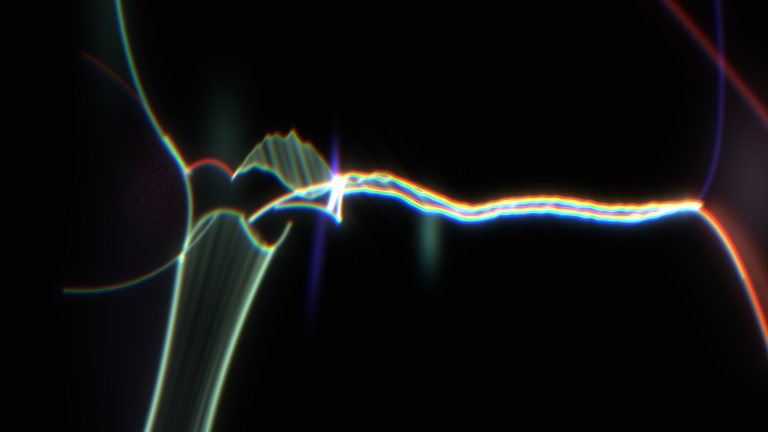
This background is drawn by a Shadertoy shader. Its source:

```glsl
const vec3 WHITE = vec3(0.90, 1.0, 0.95);
const vec3 SAGE = vec3(0.34, 0.45, 0.36);
const vec3 TEAL = vec3(0.22, 0.42, 0.36);
const vec3 ROSE = vec3(0.60, 0.16, 0.22);
const vec3 VIOLET = vec3(0.24, 0.16, 0.75);
const vec3 COPPER = vec3(0.62, 0.28, 0.22);

vec2 gradient(vec2 cell) {
    vec3 q = fract(cell.xyx * vec3(0.1031, 0.1030, 0.0973));
    q += dot(q, q.yzx + 33.33);
    return fract((q.xx + q.yz) * q.zy) * 2.0 - 1.0;
}

float gradientNoise(vec2 p) {
    vec2 i = floor(p), f = fract(p);
    vec2 u = f * f * (3.0 - 2.0 * f), e = vec2(0.0, 1.0);
    float low = mix(dot(gradient(i), f), dot(gradient(i + e.yx), f - e.yx), u.x);
    float high = mix(dot(gradient(i + e), f - e), dot(gradient(i + 1.0), f - 1.0), u.x);
    return mix(low, high, u.y);
}

float beam(float d, float width) {
    return exp(-d * d / (width * width)) + 0.22 * exp(-abs(d) / (width * 3.0));
}

float band(float v, float low, float high, float soft) {
    return smoothstep(low - soft, low + soft, v) * (1.0 - smoothstep(high - soft, high + soft, v));
}

float glow(vec2 p, vec2 center, vec2 radius) {
    vec2 q = (p - center) / radius;
    return exp(-dot(q, q));
}

// Soft line along a quadratic Bezier curve
float arc(vec2 p, vec2 a, vec2 b, vec2 c, float width) {
    float nearest = 1e3;
    vec2 start = a;
    for (int i = 1; i <= 12; i++) {
        float t = float(i) / 12.0;
        vec2 end = mix(mix(a, b, t), mix(b, c, t), t);
        vec2 s = end - start, q = p - start;
        q -= s * clamp(dot(q, s) / dot(s, s), 0.0, 1.0);
        nearest = min(nearest, dot(q, q));
        start = end;
    }
    return beam(sqrt(nearest), width);
}

// Braided bright strands across the middle
vec3 braid(vec2 p) {
    float loose = 1.0 - smoothstep(0.85, 1.2, p.x);
    float axis = 0.515 + 0.05 * (1.0 - smoothstep(0.87, 1.1, p.x)) + 0.01 * sin((p.x - 1.15) * 16.0);
    float spread = 0.011 * (1.0 - smoothstep(1.45, 1.62, p.x)) + 0.005 * loose;
    float sum = 0.0;
    for (int i = 0; i < 6; i++) {
        float id = float(i), side = mod(id, 2.0) * 2.0 - 1.0;
        float wave = gradientNoise(vec2(p.x * 14.0, id * 3.7 + 0.4));
        float ripple = gradientNoise(vec2(p.x * 42.0 + p.y * 12.0, id * 5.3 + 0.6));
        float y = axis + side * spread + (0.010 + 0.016 * loose) * wave + 0.008 * ripple;
        sum += beam(p.y - y, 0.0042);
    }
    float folds = 0.5 + gradientNoise(vec2(p.x * 65.0 + p.y * 50.0, 2.5));
    vec3 ribbon = SAGE * folds * loose * beam(p.y - axis, 0.018);
    return (WHITE * sum * mix(0.85, 0.42, loose) + ribbon) * band(p.x, 0.785, 1.61, 0.025);
}

// Pleated arch left of the crossing
vec3 arch(vec2 p) {
    float u = clamp((p.x - 0.537) / 0.24, 0.0, 1.0), hump = sin(3.1416 * u);
    float top = 0.583 + 0.105 * pow(max(hump, 0.0), 0.85) + 0.022 * hump * gradientNoise(vec2(p.x * 55.0, 7.4));
    float bottom = 0.588 + 0.032 * sin(6.2832 * u) - 0.016 * u + 0.012 * gradientNoise(vec2(p.x * 45.0, 3.3));
    float pleats = 0.65 + 0.8 * gradientNoise(vec2(p.x * 75.0 + p.y * 22.0, p.y * 5.0));
    float edges = 0.45 * beam(p.y - top, 0.006) + 0.9 * beam(p.y - bottom, 0.006);
    return SAGE * (pleats * band(p.y, bottom, top, 0.006) + edges) * band(p.x, 0.537, 0.775, 0.008);
}

// Hanging translucent veil at lower left
vec3 veil(vec2 p) {
    float left = 0.335 + 0.27 * p.y - 0.10 * p.y * p.y;
    float right = 0.475 + 0.27 * p.y + 0.24 * p.y * p.y;
    float top = 0.515 - 7.0 * pow(p.x - 0.51, 2.0);
    float u = (p.x - left) / (right - left);
    float folds = 0.75 + 0.6 * gradientNoise(vec2(u * 14.0, p.y * 2.0));
    float density = 0.14 + 0.5 * smoothstep(0.55, 1.0, u) + 0.25 * smoothstep(0.2, 0.5, p.y);
    return SAGE * folds * density * band(p.x, left, right, 0.008) * (1.0 - smoothstep(top - 0.012, top + 0.012, p.y));
}

vec3 leftFilaments(vec2 p) {
    vec3 c = TEAL * 0.85 * arc(p, vec2(0.27, 1.02), vec2(0.305, 0.74), vec2(0.44, 0.60), 0.006);
    c += SAGE * 0.9 * arc(p, vec2(0.385, 0.68), vec2(0.475, 0.56), vec2(0.42, 0.40), 0.006);
    c += SAGE * 1.3 * arc(p, vec2(0.42, 0.40), vec2(0.385, 0.15), vec2(0.335, -0.02), 0.008);
    c += SAGE * 1.2 * arc(p, vec2(0.475, -0.02), vec2(0.53, 0.22), vec2(0.63, 0.42), 0.008);
    c += SAGE * 0.5 * arc(p, vec2(0.15, 0.327), vec2(0.37, 0.31), vec2(0.50, 0.50), 0.004);
    c += SAGE * 0.7 * arc(p, vec2(0.43, 0.43), vec2(0.48, 0.54), vec2(0.56, 0.50), 0.006);
    c += SAGE * arc(p, vec2(0.56, 0.49), vec2(0.62, 0.36), vec2(0.67, 0.48), 0.006);
    c += ROSE * 0.8 * arc(p, vec2(0.43, 0.60), vec2(0.49, 0.65), vec2(0.537, 0.588), 0.006);
    c += ROSE * 0.25 * arc(p, vec2(0.19, 0.87), vec2(0.32, 0.80), vec2(0.40, 0.64), 0.004);
    c += WHITE * 0.7 * arc(p, vec2(0.58, 0.49), vec2(0.66, 0.56), vec2(0.79, 0.575), 0.006);
    c += WHITE * 0.6 * arc(p, vec2(0.64, 0.52), vec2(0.74, 0.54), vec2(0.785, 0.49), 0.005);
    c += WHITE * arc(p, vec2(0.765, 0.52), vec2(0.777, 0.56), vec2(0.782, 0.585), 0.008);
    return c + WHITE * 0.8 * arc(p, vec2(0.785, 0.49), vec2(0.782, 0.53), vec2(0.795, 0.58), 0.005);
}

vec3 rightFilaments(vec2 p) {
    vec3 c = COPPER * 1.1 * arc(p, vec2(1.60, 0.52), vec2(1.69, 0.49), vec2(1.79, 0.17), 0.008);
    c += COPPER * 0.35 * arc(p, vec2(1.65, 0.50), vec2(1.74, 0.42), vec2(1.80, 0.25), 0.030);
    c += SAGE * 0.5 * arc(p, vec2(1.59, 0.52), vec2(1.66, 0.51), vec2(1.72, 0.36), 0.005);
    c += VIOLET * 0.28 * arc(p, vec2(1.60, 0.52), vec2(1.70, 0.60), vec2(1.66, 1.02), 0.007);
    return c + ROSE * 0.4 * arc(p, vec2(1.54, 1.0), vec2(1.68, 0.84), vec2(1.79, 0.70), 0.012);
}

// Diffuse light, rays and grain
vec3 haze(vec2 p) {
    float grain = max(0.0, gradientNoise(p * 210.0));
    vec3 c = vec3(0.035, 0.03, 0.055) * glow(p, vec2(0.32, 0.25), vec2(0.12, 0.42));
    c += (ROSE * grain * 0.6 + vec3(0.04, 0.025, 0.04)) * glow(p, vec2(0.36, 0.55), vec2(0.08, 0.11));
    c += TEAL * 0.18 * glow(p, vec2(0.25, 0.98), vec2(0.05, 0.20));
    c += TEAL * 0.35 * glow(p, vec2(0.52, 0.65), vec2(0.05, 0.13));
    c += TEAL * 0.85 * glow(p, vec2(0.995, 0.46), vec2(0.025, 0.075));
    c += VIOLET * 1.2 * glow(p, vec2(0.777, 0.595), vec2(0.010, 0.065));
    c += VIOLET * 0.45 * glow(p, vec2(0.735 + 0.12 * (p.y - 0.4), 0.43), vec2(0.015, 0.13));
    return c + vec3(0.17, 0.13, 0.17) * glow(p, vec2(1.75, 0.58), vec2(0.10, 0.17));
}

vec3 light(vec2 p) {
    return braid(p) + arch(p) + veil(p) + leftFilaments(p) + rightFilaments(p) + haze(p);
}

void mainImage(out vec4 fragColor, in vec2 fragCoord) {
    vec2 p = fragCoord / iResolution.xy * vec2(16.0 / 9.0, 1.0);
    // Lens dispersion: red drifts up, blue drifts down
    vec2 split = vec2(0.003, 0.006);
    vec3 color = vec3(light(p - split).r, light(p).g, light(p + split).b);
    fragColor = vec4(min(color + 0.006, 1.0), 1.0);
}
```
